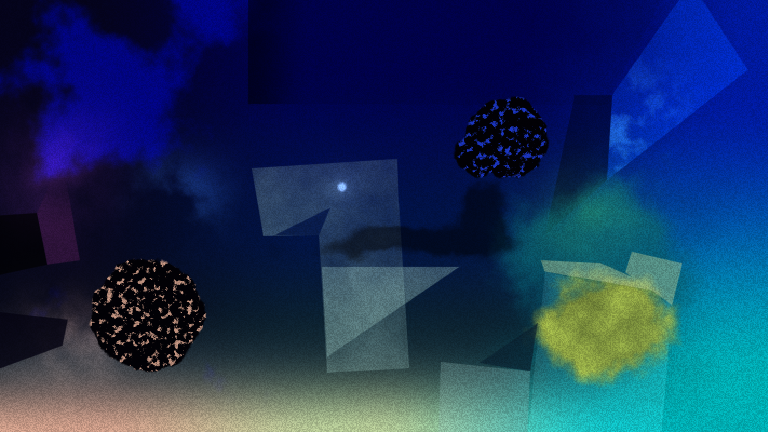
Write a WebGL 1 fragment shader that draws this background.

```glsl
precision highp float;
// Night-to-dawn collage: blue sky over a warm and cyan horizon, with translucent
// paper cut-outs, noise clouds, two speckled globes and a small moon.
// Lengths are in canvas heights, origin at the lower left.
uniform vec2 u_resolution;

const vec3 ZENITH = vec3(0, .005, .31);
const vec3 MIDNIGHT = vec3(.005, .075, .27);
const vec3 DUSK = vec3(.035, .12, .18);
const vec3 SHADOW = vec3(.02, .015, .07);
const vec3 VIVID = vec3(0, .015, .56);
const vec3 EAST = vec3(0, .1, .62);
const vec3 CYAN = vec3(0, .68, .7);
const vec3 ROSE = vec3(.8, .61, .53);
const vec3 CREAM = vec3(.7, .78, .58);
const vec3 PLUM = vec3(.24, .09, .27);
const vec3 OLIVE = vec3(.56, .61, .22);
const vec3 TEAL = vec3(.03, .36, .42);
const vec3 PAPER = vec3(.56, .72, .7);
const vec3 MOONLIGHT = vec3(.62, .78, 1);
const vec2 MOON = vec2(.792, .567);
const float MOON_RADIUS = .01;
const float GRAIN = .22;
const float GRAIN_CELLS = 400.0;

float hash(vec2 p) {
  vec3 q = fract(p.xyx * .1031);
  q += dot(q, q.yzx + 33.33);
  return fract((q.x + q.y) * q.z);
}

float corner(vec2 cell, vec2 offset) {
  float a = 6.2832 * hash(cell);
  return dot(vec2(cos(a), sin(a)), offset);
}

float gradientNoise(vec2 p) {
  vec2 i = floor(p), f = fract(p), e = vec2(1, 0);
  vec2 w = f * f * (3.0 - 2.0 * f);
  return mix(mix(corner(i, f), corner(i + e, f - e), w.x),
    mix(corner(i + e.yx, f - e.yx), corner(i + 1.0, f - 1.0), w.x), w.y);
}

float fbm(vec2 p) {
  float sum = 0.0, gain = .65;
  for (int i = 0; i < 5; i++) {
    sum += gain * gradientNoise(p);
    p = mat2(1.6, 1.2, -1.2, 1.6) * p + 17.3;
    gain *= .55;
  }
  return sum;
}

float edge(vec2 p, vec2 a, vec2 b) {
  vec2 t = normalize(b - a);
  return dot(p - a, vec2(t.y, -t.x));
}

// Smooth convex cut-out, clockwise corners ab.xy, ab.zw, cd.xy, cd.zw
float quad(vec2 p, vec4 ab, vec4 cd) {
  float d = min(min(edge(p, ab.xy, ab.zw), edge(p, ab.zw, cd.xy)),
    min(edge(p, cd.xy, cd.zw), edge(p, cd.zw, ab.xy)));
  float px = .75 / u_resolution.y;
  return smoothstep(-px, px, d);
}

float glow(vec2 p, float x, float y, float rx, float ry) {
  vec2 q = (p - vec2(x, y)) / vec2(rx, ry);
  return exp(-dot(q, q));
}

vec3 background(vec2 p, float cloud) {
  vec3 c = mix(DUSK, MIDNIGHT, smoothstep(.22, .48, p.y));
  c = mix(c, ZENITH, smoothstep(.45, .85, p.y));
  c = mix(c, SHADOW, .85 * smoothstep(.75, .15, p.x) * smoothstep(.12, .3, p.y));
  // Torn clouds at the upper left
  float lit = glow(p, .17, .78, .2, .22) + glow(p, .5, .95, .16, .14);
  float torn = smoothstep(.25, .6, lit * .75 + cloud * .9);
  c = mix(c, VIVID, .85 * torn * smoothstep(.72, .5, p.x));
  c += PLUM * glow(p, .13, .6, .12, .14) * (.6 + cloud);
  c += vec3(.07, .15, .27) * glow(p, .42, .55, .1, .08) * smoothstep(-.2, .2, cloud);
  // Eastern light and horizon
  vec3 east = mix(CYAN, EAST, smoothstep(.08, .78, p.y));
  c = mix(c, east, smoothstep(1.08, 1.72, p.x + .12 * cloud - .12 * smoothstep(.6, 1.0, p.y)));
  vec3 horizon = mix(ROSE, CREAM, smoothstep(.2, .8, p.x));
  horizon = mix(horizon, CYAN, smoothstep(.85, 1.45, p.x));
  return mix(c, horizon, exp(-pow(p.y / .115, 1.7)));
}

vec3 globe(vec3 c, vec2 p, vec2 centre, float radius, vec3 tint) {
  float rim = radius - length(p - centre) + .018 * fbm(p * 22.0);
  float fleck = smoothstep(.06, .3, fbm(p * 65.0) + .12 * fbm(p * 12.0));
  return mix(c, mix(SHADOW * .3, tint, fleck), smoothstep(-.003, .003, rim));
}

void main() {
  vec2 p = gl_FragCoord.xy / u_resolution.y;
  float cloud = fbm(p * 5.0), wisps = fbm(p * 11.0 + 4.0);
  vec3 c = background(p, cloud);
  // Dark cut-outs
  float roof = quad(p, vec4(.574, 1.05, 1.56, 1.05), vec4(1.4, .757, .574, .759));
  c *= 1.0 - roof * mix(.5, .08, smoothstep(.58, .72, p.x));
  c *= 1.0 - .35 * quad(p, vec4(1.33, .78, 1.417, .78), vec4(1.405, .583, 1.262, .456));
  c *= 1.0 - .7 * quad(p, vec4(-.02, .5, .086, .507), vec4(.109, .387, -.02, .36));
  c += ROSE * .36 * glow(p, .17, .21, .13, .09) * (.75 + wisps);
  c = mix(c, SHADOW, .85 * quad(p, vec4(-.02, .28, .157, .26), vec4(.145, .2, -.02, .14)));
  float strip = quad(p, vec4(.086, .507, .143, .64), vec4(.185, .398, .109, .387));
  c = mix(c, PLUM, .65 * strip * smoothstep(.62, .46, p.y));
  // Blue sheet
  float sheet = quad(p, vec4(1.417, .78, 1.6, 1.04), vec4(1.731, .838, 1.405, .583));
  float mist = smoothstep(-.1, .25, wisps) * glow(p, 1.44, .7, .12, .12);
  c += sheet * (vec3(0, .07, .16) + vec3(.1, .22, .2) * mist);
  // Teal and olive clouds
  float bank = glow(p, 1.38, .36, .22, .22);
  c = mix(c, TEAL, .75 * smoothstep(.25, .65, bank + .5 * cloud));
  c += vec3(.05, .1, 0) * glow(p, 1.36, .5, .13, .1) * (1.0 + wisps);
  c += .1 * PAPER * quad(p, vec4(1.262, .372, 1.556, .3), vec4(1.53, -.02, 1.22, -.02));
  float puff = length((p - vec2(1.4, .245)) / vec2(.175, .13)) - .45 * wisps;
  c = mix(c, OLIVE * (1.0 + .5 * wisps), .9 * smoothstep(1.08, .65, puff));
  // Pale paper: panel, flag, notch, footing and strips
  float panel = max(quad(p, vec4(.583, .611, .919, .632), vec4(.926, .46, .609, .454)),
    quad(p, vec4(.735, .519, .924, .53), vec4(.947, .148, .757, .137)));
  panel *= 1.0 - .8 * quad(p, vec4(.637, .456, .764, .519), vec4(.739, .456, .69, .456));
  float fade = .19 + .17 * glow(p, .62, .49, .12, .1) + .13 * smoothstep(.45, .15, p.y);
  c = mix(c, PAPER, panel * (fade + .16 * wisps));
  float flag = quad(p, vec4(.745, .382, 1.063, .382), vec4(.91, .278, .757, .174));
  c = mix(c, PAPER, flag * (.38 + .1 * wisps));
  c = mix(c, DUSK, .7 * quad(p, vec4(1.111, .16, 1.245, .252), vec4(1.227, .141, 1.169, .15)));
  c = mix(c, PAPER, .28 * quad(p, vec4(1.021, .162, 1.227, .141), vec4(1.22, -.02, 1.014, -.02)));
  float fold = max(quad(p, vec4(1.463, .417, 1.579, .391), vec4(1.556, .294, 1.447, .37)),
    quad(p, vec4(1.252, .398, 1.389, .391), vec4(1.556, .32, 1.26, .372)));
  c = mix(c, CREAM, .45 * fold);
  // Ragged dark drift
  float drift = glow(p, .95, .435 + .06 * cloud, .24, .035) + glow(p, 1.12, .52, .06, .07);
  c *= 1.0 - .5 * smoothstep(.25, .7, drift + .7 * wisps) * min(drift * 2.0, 1.0);
  // Globes, moon and grain
  c = globe(c, p, vec2(.34, .272), .13, ROSE * .9);
  c = globe(c, p, vec2(1.11, .645), .055, EAST + .1);
  c = globe(c, p, vec2(1.175, .683), .093, EAST + .1);
  float reach = length(p - MOON);
  float disc = smoothstep(MOON_RADIUS + .004, MOON_RADIUS - .004, reach);
  c += MOONLIGHT * (.22 * exp(-reach / .022) + .5 * disc);
  c *= 1.0 + GRAIN * (hash(floor(p * GRAIN_CELLS)) - .5);
  gl_FragColor = vec4(clamp(c, 0.0, 1.0), 1);
}
```
